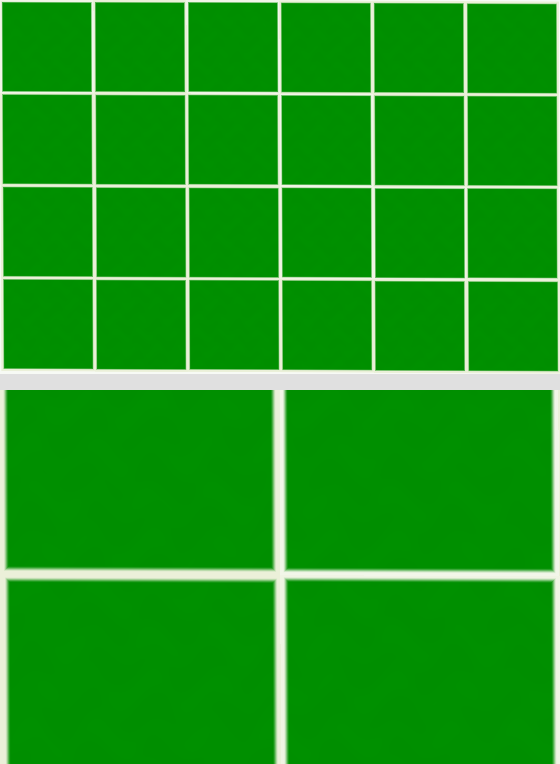
Top: the whole. Bottom: its middle third, enlarged.
Write a WebGL 2 fragment shader that draws this pattern.

```glsl
#version 300 es
precision highp float;
// Six by four flat green tiles with narrow cream joints and a pale outer margin.
// A slightly sheared grid gives each tile a box distance; hashes nudge the tiles
// and tint the joints, and layered sines mottle the green very faintly.

uniform vec2 u_resolution;
out vec4 fragColor;

float hash(vec2 p) {
    return fract(sin(dot(p, vec2(41.3, 289.1))) * 4375.5);
}

// Signed distance to an upright box, with square level lines.
float boxDistance(vec2 p, vec2 halfSize) {
    vec2 q = abs(p) - halfSize;
    return max(q.x, q.y);
}

// Soft blotches from crossed sines, about -1 to 1.
float mottle(vec2 p) {
    float broad = sin(p.x * 21.0 + 2.0 * sin(p.y * 13.0));
    float fine = sin(p.y * 37.0 - 1.5 * sin(p.x * 29.0));
    return 0.5 * (broad + fine);
}

void main() {
    // Canvas position with y running down, in fractions of the canvas.
    vec2 uv = gl_FragCoord.xy / u_resolution;
    uv.y = 1.0 - uv.y;

    // Grid position: one unit per tile, leaning slightly on both axes.
    vec2 grid = uv * vec2(6.025, 4.040) - vec2(0.0055, 0.0025);
    grid -= uv.yx * vec2(0.0157, 0.0220);

    // Nearest tile, so the space outside the grid stays empty.
    vec2 tile = clamp(floor(grid), vec2(0.0), vec2(5.0, 3.0));
    vec2 nudge = (vec2(hash(tile), hash(tile + 17.0)) - 0.5) * 0.006;
    vec2 local = grid - tile - 0.5 - nudge;
    float d = boxDistance(local, vec2(0.4796, 0.4818));

    // Joint colour: cream, whiter by some tiles and in the outer margin.
    vec3 cream = vec3(0.92, 0.94, 0.85);
    vec3 white = vec3(0.97, 0.98, 0.96);
    float pale = 0.6 * smoothstep(0.6, 1.0, hash(tile + 5.0));
    vec3 joint = mix(cream, white, max(pale, smoothstep(0.021, 0.032, d)));

    // Tile colour with a faint mottle.
    vec3 green = vec3(0.0, 0.56, 0.0) + vec3(0.0, 0.005, 0.0) * mottle(grid);

    // Soft tile edge, never narrower than the sampling step.
    float softness = max(0.0105, 4.0 / u_resolution.x);
    fragColor = vec4(mix(green, joint, smoothstep(-softness, softness, d)), 1.0);
}
```
